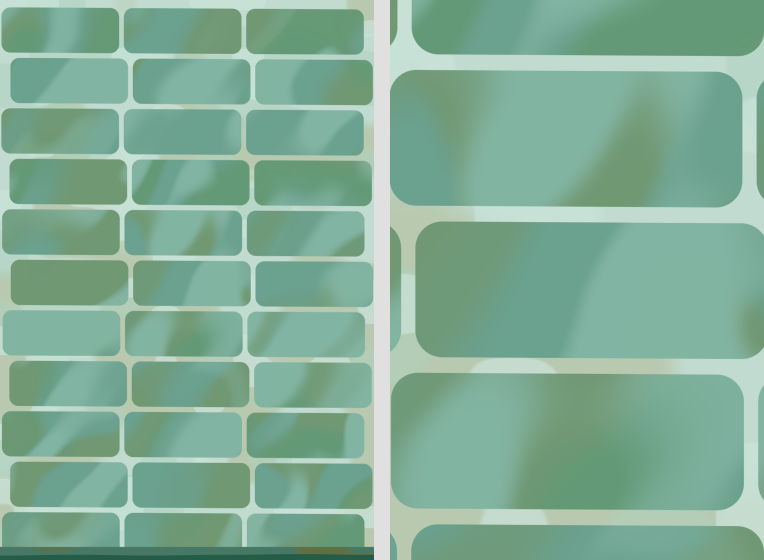
Left: the whole. Right: its middle third, enlarged.
A WebGL 1 fragment shader for this pattern:

```glsl
precision highp float;

uniform vec2 u_resolution;

// Layout, in canvas widths, measured from the upper left
const float CANVAS_HEIGHT = 1.5;
const vec2 PITCH = vec2(0.3272, 0.1352);
const vec2 BRICK = vec2(0.3145, 0.1212);
const vec2 FIRST = vec2(0.0050, 0.0195);
const float LAST_COLUMN = 2.0;
const float LAST_ROW = 10.0;
const float ROW_SHIFT = 0.0215;
const float ROW_JITTER = 0.005;
const float CORNER = 0.024;
const float TILT = 0.006;
const float LEDGE_TOP = 1.4650;
const float LEDGE_SHADE = 1.4865;

// Streaks
const vec2 STREAK_DIR = vec2(0.58, -0.81);
const vec2 STREAK_FREQ = vec2(8.5, 2.8);
const float WARP_FREQ = 6.0;
const float WARP = 0.9;

// Colours
const vec3 OLIVE = vec3(0.44, 0.595, 0.45);
const vec3 FERN = vec3(0.38, 0.60, 0.47);
const vec3 TEAL = vec3(0.42, 0.63, 0.56);
const vec3 MIST = vec3(0.515, 0.71, 0.645);
const vec3 GROUT = vec3(0.76, 0.86, 0.82);
const vec3 GROUT_SAND = vec3(0.72, 0.79, 0.69);
const vec3 GROUT_MINT = vec3(0.68, 0.82, 0.74);
const vec3 LEDGE = vec3(0.28, 0.47, 0.40);
const vec3 LEDGE_MOSS = vec3(0.37, 0.44, 0.26);
const vec3 LEDGE_DARK = vec3(0.14, 0.36, 0.28);

float hash(vec2 p) {
  vec3 q = fract(p.xyx * vec3(0.1031, 0.1030, 0.0973));
  q += dot(q, q.yzx + 33.33);
  return fract((q.x + q.y) * q.z);
}

float noise(vec2 p) {
  vec2 i = floor(p), f = fract(p);
  f = f * f * f * (f * (f * 6.0 - 15.0) + 10.0);
  vec2 e = vec2(1.0, 0.0);
  return mix(mix(hash(i), hash(i + e.xy), f.x),
             mix(hash(i + e.yx), hash(i + e.xx), f.x), f.y);
}

float roundedBox(vec2 p, vec2 halfSize, float radius) {
  vec2 d = abs(p) - halfSize + radius;
  return length(max(d, 0.0)) + min(max(d.x, d.y), 0.0) - radius;
}

// Soft diagonal washes, shifted and weighted differently in every brick
vec3 brickColor(vec2 p, vec2 id) {
  vec2 seed = 40.0 * vec2(hash(id + 3.7), hash(id + 19.3));
  float bias = 0.32 * (hash(id + 51.1) - 0.5);
  vec2 across = vec2(-STREAK_DIR.y, STREAK_DIR.x);
  vec2 s = vec2(dot(p, across), dot(p, STREAK_DIR)) * STREAK_FREQ + seed;
  vec2 w = p * WARP_FREQ + seed;
  s += WARP * (vec2(noise(w), noise(w + 27.0)) - 0.5);

  float teal = smoothstep(0.40, 0.68, noise(s) + bias);
  float mist = smoothstep(0.48, 0.78, noise(s * vec2(1.3, 1.0) + 61.0) + bias);
  float fern = smoothstep(0.55, 0.85, noise(s * 0.8 + 113.0));
  vec3 color = mix(OLIVE, FERN, 0.8 * fern);
  color = mix(color, TEAL, teal);
  return mix(color, MIST, 0.95 * mist);
}

// Pale joints with broad patches, some of them crisp
vec3 groutColor(vec2 p) {
  float sand = smoothstep(0.52, 0.68, noise(p * vec2(6.0, 5.0) + 8.0));
  float mint = smoothstep(0.60, 0.64, noise(p * vec2(7.0, 9.0) + 35.0));
  float glow = smoothstep(0.70, 0.73, noise(p * vec2(9.0, 13.0) + 70.0));
  vec3 color = mix(GROUT, GROUT_SAND, sand);
  color = mix(color, GROUT_MINT, 0.5 * mint);
  return mix(color, GROUT + 0.03, 0.7 * glow);
}

vec3 ledgeColor(vec2 p, float aa) {
  float moss = smoothstep(0.42, 0.68, noise(vec2(p.x * 7.0, p.y * 30.0)));
  vec3 color = mix(LEDGE, LEDGE_MOSS, moss);
  float edge = LEDGE_SHADE + 0.006 * (noise(vec2(p.x * 5.0, 4.0)) - 0.5);
  return mix(color, LEDGE_DARK, smoothstep(-aa, aa, p.y - edge));
}

void main() {
  vec2 uv = gl_FragCoord.xy / u_resolution;
  vec2 p = vec2(uv.x, (1.0 - uv.y) * CANVAS_HEIGHT);
  float aa = 0.75 / u_resolution.x;

  // Find the brick: alternate rows shift right, each with a little drift
  vec2 gap = PITCH - BRICK;
  vec2 q = p - FIRST - vec2(0.0, TILT * p.x);
  float row = clamp(floor((q.y + 0.5 * gap.y) / PITCH.y), 0.0, LAST_ROW);
  q.x -= ROW_SHIFT * mod(row, 2.0);
  q.x -= ROW_JITTER * (hash(vec2(row, 7.0)) - 0.5);
  float column = clamp(floor((q.x + 0.5 * gap.x) / PITCH.x), 0.0, LAST_COLUMN);
  vec2 id = vec2(column, row);
  vec2 local = q - id * PITCH - 0.5 * BRICK;
  float d = roundedBox(local, 0.5 * BRICK, CORNER);

  vec3 color = mix(brickColor(local, id), groutColor(p), smoothstep(-aa, aa, d));
  color = mix(color, ledgeColor(p, aa), smoothstep(-aa, aa, p.y - LEDGE_TOP));
  gl_FragColor = vec4(color, 1.0);
}
```
